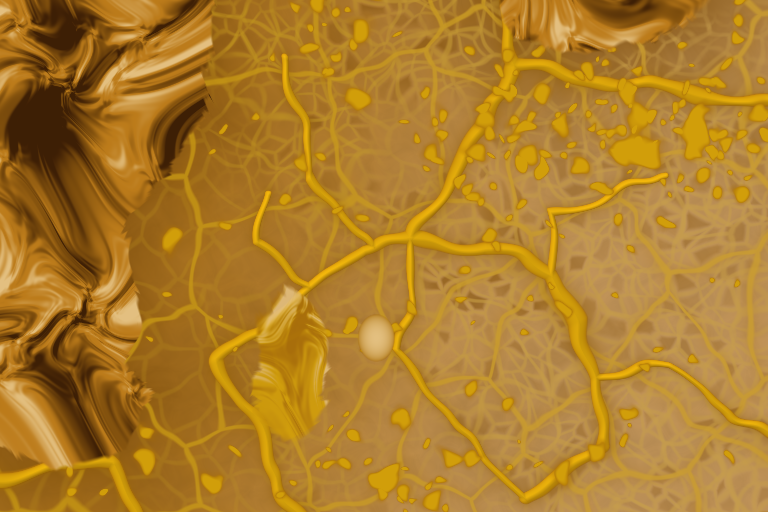
Write a Shadertoy shader that draws this texture.

```glsl
const vec3 TAN = vec3(.74, .57, .35);
const vec3 OCHRE = vec3(.64, .42, .09);
const vec3 UMBER = vec3(.50, .31, .05);
const vec3 DARK = vec3(.24, .12, .02);
const vec3 YELLOW = vec3(.82, .62, .04);
const vec3 AMBER = vec3(.66, .43, .03);
const vec3 PALE = vec3(.78, .62, .31);
const vec3 CREAM = vec3(.89, .75, .50);
const float FINE_NET = 27., MID_NET = 13., BRANCH_NET = 5.;
const float TRUNK = .0125, TWIG = .0075;
const mat2 TURN = mat2(.8, .6, -.6, .8);
const vec2 LIGHT = vec2(-.005, .006);

vec2 hash2(vec2 p) {
  return fract(sin(vec2(dot(p, vec2(127.1, 311.7)), dot(p, vec2(269.5, 183.3)))) * 43758.5);
}

float layeredSines(vec2 p) {
  float sum = 0., amp = .5;
  for (int i = 0; i < 5; i++) {
    p = TURN * p + .9 * sin(p.yx * 1.1 + float(i));
    sum += amp * sin(p.x + .8) * cos(p.y);
    p *= 1.75;
    amp *= .62;
  }
  return sum;
}

vec2 wander(vec2 p, float freq, float amount) {
  vec2 q = p * freq;
  return p + amount * sin(q.yx + 1.6 * sin(q * vec2(.7, .83)));
}

// Distance to the nearest cell wall, and a random value of the cell
vec2 cellWall(vec2 p) {
  vec2 base = floor(p), nearest = vec2(0), id = base;
  float best = 9., wall = 9.;
  for (int k = 0; k < 9; k++) {
    vec2 g = base + vec2(k % 3 - 1, k / 3 - 1), r = g + hash2(g) - p;
    if (dot(r, r) < best) { best = dot(r, r); nearest = r; id = g; }
  }
  for (int k = 0; k < 25; k++) {
    vec2 g = id + vec2(k % 5 - 2, k / 5 - 2), r = g + hash2(g) - p, gap = r - nearest;
    if (dot(gap, gap) > 1e-4) wall = min(wall, dot(.5 * (r + nearest), normalize(gap)));
  }
  return vec2(wall, hash2(id + 7.).x);
}

float segment(vec2 p, vec2 a, vec2 b) {
  vec2 pa = p - a, ba = b - a;
  return length(pa - ba * clamp(dot(pa, ba) / dot(ba, ba), 0., 1.));
}

float bent(vec2 p, vec2 a, vec2 b, vec2 c) {
  return min(segment(p, a, b), segment(p, b, c));
}

// Main veins: distance in half widths
float veins(vec2 p) {
  p = wander(wander(p, 24., .010), 57., .003);
  vec2 hub = vec2(.81, .53), fork = vec2(1.07, .47), low = vec2(1.17, .27);
  vec2 crown = vec2(1.01, .87), left = vec2(.6, .44), foot = vec2(1.02, .03), heel = vec2(.43, .3);
  float d = bent(p, hub, vec2(.89, .68), crown);
  d = min(d, bent(p, vec2(.97, 1.05), crown, vec2(1.55, .79)));
  d = min(d, bent(p, hub, vec2(.7, .51), left));
  d = min(d, bent(p, left, heel, vec2(.59, -.02)));
  d = min(d, bent(p, hub, vec2(.94, .52), fork));
  d = min(d, bent(p, fork, vec2(1.13, .37), low));
  d = min(d, bent(p, low, vec2(1.17, .12), foot));
  d = min(d, bent(p, vec2(0, .07), vec2(.23, .1), vec2(.26, -.02)));
  float t = bent(p, hub, vec2(.78, .32), vec2(.86, .21));
  t = min(t, bent(p, vec2(.86, .21), vec2(.95, .1), foot));
  t = min(t, bent(p, low, vec2(1.31, .28), vec2(1.53, .12)));
  t = min(t, bent(p, left, vec2(.51, .52), vec2(.52, .62)));
  t = min(t, bent(p, vec2(.72, .52), vec2(.61, .66), vec2(.56, .88)));
  t = min(t, bent(p, fork, vec2(1.08, .58), vec2(1.3, .66)));
  return min(d / TRUNK, t / TWIG);
}

float around(vec2 p, vec2 centre, vec2 size) {
  vec2 q = (p - centre) / size;
  return exp(-dot(q, q));
}

// Scattered droplets, crowded into clumps
float droplets(vec2 p, float scale) {
  vec2 q = wander(wander(p, 45., .006), 110., .004) * scale, base = floor(q);
  float field = 0.;
  for (int k = 0; k < 9; k++) {
    vec2 g = base + vec2(k % 3 - 1, k / 3 - 1), r = hash2(g + 31.);
    vec2 c = g + hash2(g), spot = c / scale;
    float crowd = .05 + .8 * around(spot, vec2(1.24, .76), vec2(.24, .11))
      + .7 * around(spot, vec2(.77, .07), vec2(.15, .07))
      + .6 * around(spot, vec2(.95, .72), vec2(.12, .1))
      + .5 * around(spot, vec2(.65, .93), vec2(.07, .1));
    vec2 away = (q - c) / (.22 + .34 * r.y);
    field += step(r.x, crowd) * exp(-1.6 * dot(away, away));
  }
  return field;
}

void mainImage(out vec4 fragColor, in vec2 fragCoord) {
  vec2 p = fragCoord / iResolution.y;
  float patches = layeredSines(p * 4. + 2.);
  float blur = 1. / iResolution.y + .004 * smoothstep(.45, .95, length(p - vec2(.85, .5)));

  // Bark outlines and moist ground
  float rough = .05 * layeredSines(p * 13.);
  float bark = max(p.x - .26 - .13 * smoothstep(.56, .76, p.y), .11 - p.y) + rough;
  bark = min(bark, .1 * length((p - vec2(1.18, 1)) / vec2(.18, .1)) - .1 + .5 * rough);
  float crust = .07 * length((p - vec2(.57, .28)) / vec2(.07, .14)) - .07 + .5 * rough;
  float warmth = smoothstep(.25, 1.25, p.x - .25 * (p.y - .5) + .12 * patches);
  vec3 col = mix(OCHRE, TAN, .12 + .85 * warmth);
  col *= 1. + .03 * layeredSines(p * 70.) + .05 * patches;
  col = mix(col, UMBER, .65 * exp(-10. * max(bark, 0.)));

  // Fine and middle webs, then pale branches
  vec2 w = wander(wander(p, 19., .012), 61., .004), fine = cellWall(w * FINE_NET);
  float mid = cellWall(w * MID_NET + 5.).x / MID_NET;
  float branch = cellWall(w * BRANCH_NET + 3.).x / BRANCH_NET;
  float web = smoothstep(-.35, .25, layeredSines(p * 3.1 + 5.)) * smoothstep(.2, .5, p.x);
  float hollow = smoothstep(.08, .3, fine.x) * smoothstep(.35, 1., fine.y);
  col = mix(col, UMBER, web * hollow * (.3 + .3 * smoothstep(0., .4, patches)));
  vec3 thread = mix(YELLOW * .9, PALE, .25 + .7 * warmth);
  col = mix(col, thread, .55 * web * (1. - smoothstep(.0008, .0036 + blur, fine.x / FINE_NET)));
  col = mix(col, thread, (.25 + .4 * web) * (1. - smoothstep(.0015, .0045 + blur, mid)));
  col = mix(col, AMBER, .25 * exp(-branch * 70.));
  col = mix(col, mix(thread, YELLOW, .4), .8 - .8 * smoothstep(.002, .005 + blur, branch));

  // Main veins, rounded, with soft shadow
  float d = veins(p);
  col = mix(col, AMBER * .85, .45 * exp(-.9 * max(d - .8, 0.)));
  vec3 veinCol = mix(AMBER, YELLOW, sqrt(max(1. - d * d, 0.)));
  veinCol *= 1. + .16 * clamp(veins(p + LIGHT) - d, -1., 1.);
  col = mix(col, veinCol, 1. - smoothstep(.85, 1.05 + blur * 60., d));

  // Droplets
  float drop = max(droplets(p, 17.), droplets(p, 34.));
  col = mix(col, AMBER, .4 * smoothstep(.1, .5, drop));
  col = mix(col, mix(AMBER, YELLOW, smoothstep(.3, .8, drop)), smoothstep(.4, .5 + blur * 20., drop));

  // Folded bark, yellow crust and a round fruit
  float fold = layeredSines(p * 12. + 4.);
  float tone = .48 + .6 * fold + .8 * (fold - layeredSines((p + LIGHT * 1.5) * 12. + 4.));
  tone -= .45 * around(p, vec2(.1, .78), vec2(.12, .1));
  vec3 barkCol = mix(DARK, UMBER, smoothstep(0., .35, tone));
  barkCol = mix(barkCol, OCHRE * 1.15, smoothstep(.3, .55, tone));
  barkCol = mix(barkCol, CREAM, smoothstep(.55, 1., tone));
  col = mix(col, barkCol, 1. - smoothstep(-.004, .004 + blur, bark));
  vec3 crustCol = mix(AMBER, YELLOW, smoothstep(.1, .6, tone));
  crustCol = mix(crustCol, CREAM, smoothstep(.4, .9, tone + 2.5 * (p.y - .32)));
  col = mix(col, crustCol, .9 - .9 * smoothstep(-.006, .005, crust));
  float fruit = length((p - vec2(.735, .34)) / vec2(.036, .046));
  vec3 fruitCol = mix(AMBER, CREAM, sqrt(max(1. - fruit * fruit, 0.)));
  fragColor = vec4(mix(col, fruitCol, 1. - smoothstep(.92, 1.04, fruit)), 1);
}
```
